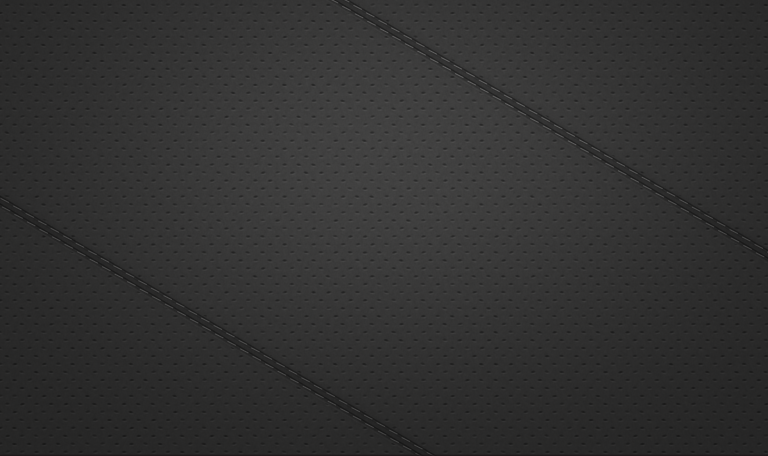
Give the GLSL for this texture, as a Shadertoy shader.

```glsl
// Dark perforated leather crossed by two parallel double-stitched seams.
// A soft elliptical light is shaded over gradient-noise grain, a staggered
// grid of small pressed holes, and paired grooves with repeated dashes.

const vec2 SEAM_DIR = vec2(0.859, -0.512);
const vec2 SEAM_NORMAL = vec2(0.512, 0.859);
const vec2 HOLE_PITCH = vec2(0.032, 0.0175);
const float STITCH_PITCH = 0.032;

vec2 hashGradient(vec2 cell) {
    vec2 h = vec2(dot(cell, vec2(127.1, 311.7)), dot(cell, vec2(269.5, 183.3)));
    return 2.0 * fract(sin(h) * 43758.5) - 1.0;
}

float gradientNoise(vec2 p) {
    vec2 i = floor(p), f = fract(p);
    vec2 u = f * f * f * (f * (f * 6.0 - 15.0) + 10.0);
    float a = dot(hashGradient(i), f);
    float b = dot(hashGradient(i + vec2(1, 0)), f - vec2(1, 0));
    float c = dot(hashGradient(i + vec2(0, 1)), f - vec2(0, 1));
    float d = dot(hashGradient(i + vec2(1, 1)), f - vec2(1, 1));
    return mix(mix(a, b, u.x), mix(c, d, u.x), u.y);
}

float leatherGrain(vec2 p) {
    float sum = 0.0, gain = 0.4;
    vec2 q = p * 75.0;
    for (int octave = 0; octave < 3; octave++) {
        sum += gain * gradientNoise(q);
        q = mat2(1.5, 1.1, -1.1, 1.5) * q + 7.3;
        gain *= 1.15;
    }
    return sum;
}

// Soft elliptical spot, brightest above the middle
float ambientLight(vec2 p, vec2 centre) {
    vec2 d = p - centre;
    return 0.142 + 0.114 * exp(-d.x * d.x / 0.53 - d.y * d.y / 0.24);
}

float ellipseMask(vec2 p, vec2 radius, float px) {
    float d = (length(p / radius) - 1.0) * radius.y;
    return 1.0 - smoothstep(-px, px, d);
}

// Pressed hole: dark upper pit and a lit lower lip, slightly irregular
float holeRelief(vec2 p, float px) {
    float row = floor(p.y / HOLE_PITCH.y);
    float x = p.x / HOLE_PITCH.x + 0.5 * mod(row, 2.0);
    vec2 cell = vec2(fract(x), fract(p.y / HOLE_PITCH.y));
    vec2 vary = hashGradient(vec2(floor(x), row));
    vec2 q = (cell - 0.5) * HOLE_PITCH + vary * vec2(0.0012, 0.0007);
    q.y += 0.18 * vary.x * q.x;
    float pit = ellipseMask(q - vec2(0.0, 0.0008), vec2(0.0041, 0.0022), px);
    float lip = ellipseMask(q + vec2(-0.0010, 0.0029), vec2(0.0041, 0.0016), px);
    return 0.19 * lip * (1.0 - pit) - (0.29 + 0.07 * vary.y) * pit;
}

float lineMask(float d, float halfWidth, float px) {
    return 1.0 - smoothstep(halfWidth - px, halfWidth + px, abs(d));
}

// Dashes along one row, slightly twisted, with rounded ends
float stitchMask(vec2 q, float px) {
    float along = (fract(q.x / STITCH_PITCH) - 0.5) * STITCH_PITCH;
    float across = q.y - 0.08 * along;
    float d = length(vec2(max(abs(along) - 0.0090, 0.0), across));
    return 1.0 - smoothstep(0.0010 - px, 0.0010 + px, d);
}

// Seam relief in x; coverage that hides the holes in y
vec2 seamRelief(vec2 p, float offset, float px) {
    vec2 q = vec2(dot(p, SEAM_DIR), dot(p, SEAM_NORMAL) - offset);
    float relief = -0.14 * exp(-q.y * q.y / 0.00022);
    for (int side = -1; side <= 1; side += 2) {
        float s = float(side);
        vec2 row = vec2(q.x + s * 0.006, q.y - s * 0.0072);
        relief -= 0.32 * lineMask(row.y - 0.0026, 0.0015, px);
        relief -= 0.12 * lineMask(row.y + 0.0022, 0.0012, px);
        relief += 0.85 * stitchMask(row, px);
    }
    relief += 0.10 * lineMask(q.y + 0.0135, 0.0012, px);
    return vec2(relief, lineMask(q.y, 0.0140, px));
}

void mainImage(out vec4 fragColor, in vec2 fragCoord) {
    vec2 p = fragCoord / iResolution.y;
    float aspect = iResolution.x / iResolution.y;
    float px = 0.75 / iResolution.y;

    vec2 upperSeam = seamRelief(p, 1.2395, px);
    vec2 lowerSeam = seamRelief(p, 0.4795, px);
    float seamCover = max(upperSeam.y, lowerSeam.y);

    // Combine relief as a multiplier of the light
    float relief = 1.0 + 0.12 * leatherGrain(p);
    relief += holeRelief(p, px) * (1.0 - seamCover);
    relief += upperSeam.x + lowerSeam.x;

    float shade = ambientLight(p, vec2(0.505 * aspect, 0.66)) * max(relief, 0.2);
    vec3 colour = shade * vec3(1.005, 1.0, 0.995);

    // Thin dark trim along the lower border
    float trim = 1.0 - smoothstep(0.003 - px, 0.003 + px, p.y);
    colour = mix(colour, vec3(0.115, 0.085, 0.095), 0.75 * trim);
    fragColor = vec4(colour, 1.0);
}
```
